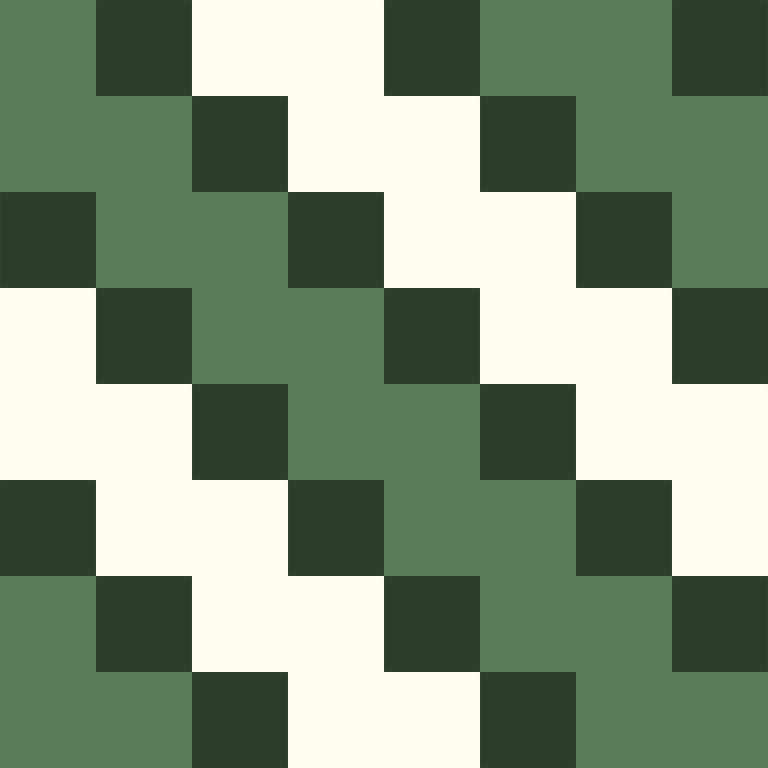
A three.js fragment shader for this pattern:

```glsl
// Stepped diagonal stripes of green and cream squares, edged with dark green squares.
varying vec2 vUv;

const float CELLS = 8.0;          // squares across and down
const float PERIOD = 6.0;         // squares in one stripe cycle
const float PHASE = 5.0;          // cycle position of the lower left square
const float EDGE_WIDTH = 0.0015;  // smoothed edge, in canvas units

const vec3 GREEN = vec3(0.345, 0.486, 0.345);
const vec3 DARK = vec3(0.176, 0.247, 0.173);
const vec3 CREAM = vec3(1.0, 0.988, 0.929);

// Colour of a whole square: green, dark, cream, cream, dark, green
vec3 cellColor(vec2 cell) {
  float stepIndex = floor(mod(cell.x + cell.y + PHASE + 0.5, PERIOD));
  float fromMiddle = abs(stepIndex - 2.5);
  if (fromMiddle < 1.0) return CREAM;
  return fromMiddle < 2.0 ? DARK : GREEN;
}

// Grid of squares, blended with their neighbours over a narrow edge
vec3 smoothGrid(vec2 p, float edge) {
  vec2 q = p - 0.5;
  vec2 cell = floor(q);
  vec2 blend = smoothstep(0.5 - 0.5 * edge, 0.5 + 0.5 * edge, fract(q));
  vec3 lower = mix(cellColor(cell), cellColor(cell + vec2(1.0, 0.0)), blend.x);
  vec3 upper = mix(cellColor(cell + vec2(0.0, 1.0)), cellColor(cell + 1.0), blend.x);
  return mix(lower, upper, blend.y);
}

void main() {
  gl_FragColor = vec4(smoothGrid(vUv * CELLS, EDGE_WIDTH * CELLS), 1.0);
}
```
